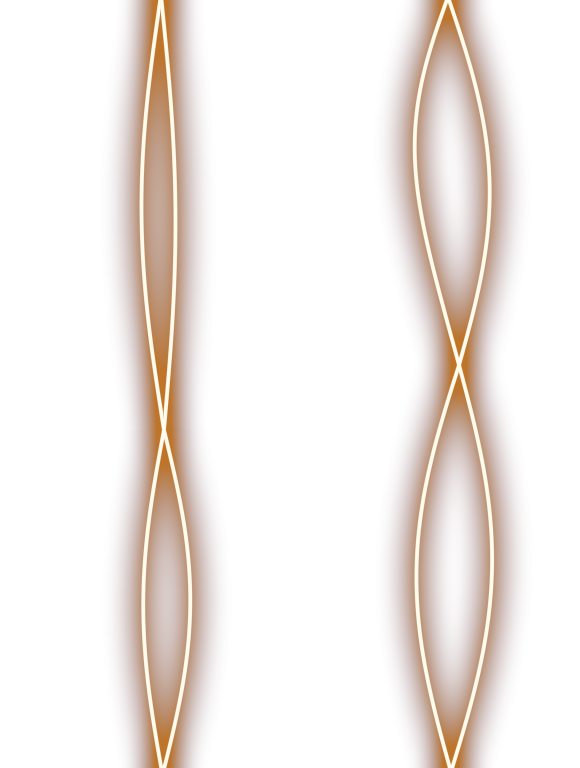
A Shadertoy shader for this background:

```glsl
// Two vertical pairs of crossing cream strands with a soft copper glow on white.

#define PI 3.14159265
#define CORE_HALF_WIDTH 0.0025
#define GLOW_REACH 0.060
#define GLOW_FALLOFF 2.4
#define GLOW_LIMIT 1.35
#define CORE_COLOR vec3(1.0, 0.99, 0.93)
#define PAPER_COLOR vec3(1.0)
// Light absorbed by the glow: linear and quadratic response
#define ABSORB_LINEAR vec3(0.50, 0.62, 0.58)
#define ABSORB_CURVE vec3(-0.23, -0.16, 0.03)

// Distance to one sine arc spanning the knots a and b
float arcDistance(vec2 p, vec2 a, vec2 b, float bulge, float skew) {
    float span = b.y - a.y;
    float t = (p.y - a.y) / span;
    float x = mix(a.x, b.x, t) + bulge * sin(PI * t) + skew * sin(2.0 * PI * t);
    float slope = (b.x - a.x + PI * bulge * cos(PI * t)
                 + 2.0 * PI * skew * cos(2.0 * PI * t)) / span;
    return abs(p.x - x) * inversesqrt(1.0 + slope * slope);
}

// Distances to both strands of a pair; bulges are signed sideways offsets
vec2 pairDistance(vec2 p, vec2 top, vec2 middle, vec2 bottom,
                  vec2 upperBulge, vec2 lowerBulge, float upperSkew) {
    bool upper = p.y > middle.y;
    vec2 a = upper ? top : middle;
    vec2 b = upper ? middle : bottom;
    vec2 bulge = upper ? upperBulge : lowerBulge;
    float skew = upper ? upperSkew : 0.0;
    return vec2(arcDistance(p, a, b, bulge.x, skew),
                arcDistance(p, a, b, bulge.y, 0.0));
}

float glowAmount(vec2 d) {
    vec2 glow = pow(max(1.0 - d / GLOW_REACH, 0.0), vec2(GLOW_FALLOFF));
    return glow.x + glow.y;
}

void mainImage(out vec4 fragColor, in vec2 fragCoord) {
    // Canvas heights as units on both axes
    vec2 p = fragCoord / iResolution.y;
    float pixel = 1.0 / iResolution.y;

    // Strand pairs
    vec2 narrowPair = pairDistance(p,
        vec2(0.2096, 1.0065), vec2(0.2135, 0.4401), vec2(0.2116, -0.009),
        vec2(-0.0273, 0.0169), vec2(0.0352, -0.0260), 0.0);
    vec2 widePair = pairDistance(p,
        vec2(0.5833, 1.004), vec2(0.5977, 0.5247), vec2(0.5872, -0.005),
        vec2(-0.0482, 0.0469), vec2(0.0482, -0.0501), -0.0055);

    // Glow shifts from grey to copper as it builds up
    float glow = min(glowAmount(narrowPair) + glowAmount(widePair), GLOW_LIMIT);
    vec3 color = PAPER_COLOR - glow * (ABSORB_LINEAR + ABSORB_CURVE * glow);

    // Bright strand cores
    vec2 nearest = min(narrowPair, widePair);
    float d = min(nearest.x, nearest.y);
    float core = 1.0 - smoothstep(-0.75 * pixel, 0.75 * pixel, d - CORE_HALF_WIDTH);
    color = mix(color, CORE_COLOR, core);

    fragColor = vec4(clamp(color, 0.0, 1.0), 1.0);
}
```
